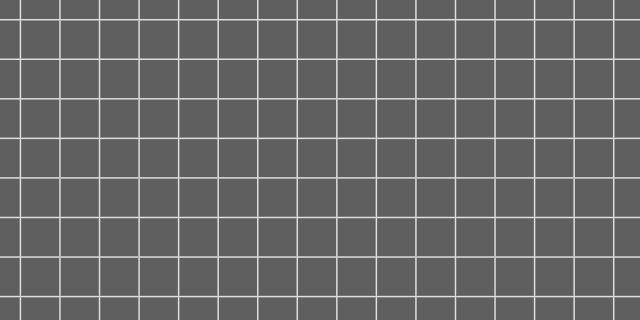
Give the GLSL for this pattern, as a Shadertoy shader.

```glsl
// Distance from each coordinate to its nearest grid line
vec2 gridDistance(vec2 p, vec2 origin, float spacing) {
    vec2 cell = (p - origin) / spacing;
    return abs(fract(cell + 0.5) - 0.5) * spacing;
}

// Box-filtered coverage of a line of the given width
vec2 lineCoverage(vec2 distanceToLine, float width, float pixel) {
    return clamp((0.5 * width - distanceToLine) / pixel + 0.5, 0.0, 1.0);
}

void mainImage(out vec4 fragColor, in vec2 fragCoord) {
    const vec3 tileColor = vec3(0.373);
    const vec3 lineColor = vec3(0.87, 0.88, 0.87);
    const vec2 gridOrigin = vec2(0.0638, 0.0732);
    const float gridSpacing = 0.1236;
    const float lineWidth = 0.0046;

    // Canvas height is one unit
    float pixel = 1.0 / iResolution.y;
    vec2 p = fragCoord * pixel;

    // Union of vertical and horizontal lines
    vec2 lines = lineCoverage(gridDistance(p, gridOrigin, gridSpacing), lineWidth, pixel);
    float grid = max(lines.x, lines.y);

    fragColor = vec4(mix(tileColor, lineColor, grid), 1.0);
}
```
